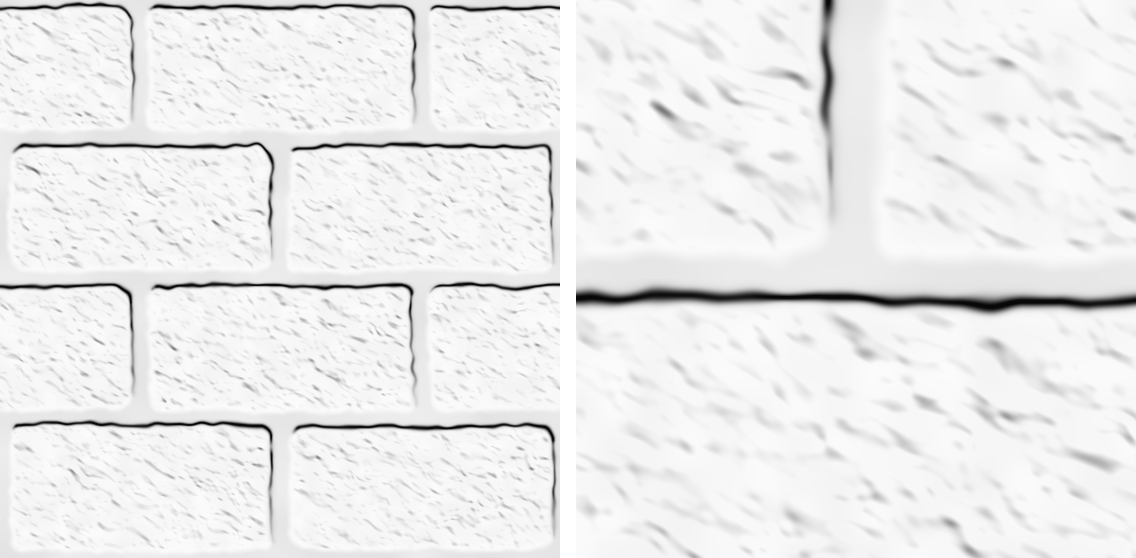
Left: the whole. Right: its middle third, enlarged.
Give the GLSL for this texture map, as a Shadertoy shader.

```glsl
// Whitewashed rough brick wall in running bond: four courses, two bricks wide.
// Each brick is a wobbly rounded box; edges facing the upper right get a dark
// crease, the others melt into the mortar, and dense noise relief pits the faces.

const vec2 SHADE_DIR = vec2(0.5, 0.866);

float hash(vec2 p) {
    return fract(sin(dot(p, vec2(127.1, 311.7))) * 43758.5453);
}

float noise(vec2 p) {
    vec2 i = floor(p), f = fract(p);
    f = f * f * (3.0 - 2.0 * f);
    return mix(mix(hash(i), hash(i + vec2(1, 0)), f.x),
               mix(hash(i + vec2(0, 1)), hash(i + vec2(1, 1)), f.x), f.y);
}

float roundedBox(vec2 p, vec2 halfSize, float radius) {
    vec2 q = abs(p) - halfSize + radius;
    return length(max(q, 0.0)) + min(max(q.x, q.y), 0.0) - radius;
}

// Stone height, stretched along streaks that fall to the right
float stoneHeight(vec2 p) {
    p += 0.010 * (vec2(noise(p * 32.0), noise(p * 32.0 + 50.0)) - 0.5);
    vec2 q = vec2(dot(p, vec2(0.87, -0.5)) * 62.0, dot(p, vec2(0.5, 0.87)) * 108.0);
    return 0.6 * noise(q * 0.5) + 0.6 * noise(q + 5.0) + 0.25 * noise(q * 1.8 + 17.0);
}

void mainImage(out vec4 fragColor, in vec2 fragCoord) {
    vec2 p = fragCoord / iResolution.xy;

    // Running bond: odd courses shift by half a brick, ids wrap across the canvas
    float course = floor(p.y * 4.0);
    float shift = 0.5 * mod(course, 2.0);
    float column = floor(p.x * 2.0 + shift);
    vec2 center = vec2((column + 0.5 - shift) / 2.0, (course + 0.5) / 4.0);
    vec2 id = vec2(mod(column, 2.0), course);

    // Wobbly outline with slightly different size and corners per brick
    vec2 wobble = 0.009 * (vec2(noise(p * 13.0), noise(p * 13.0 + 40.0)) - 0.5)
                + 0.005 * (vec2(noise(p * 50.0), noise(p * 50.0 + 70.0)) - 0.5);
    vec2 local = p - center + wobble;
    vec2 halfSize = vec2(0.237, 0.112) + 0.004 * (vec2(hash(id), hash(id + 5.0)) - 0.5);
    float radius = mix(0.016, 0.036, hash(id + 9.0));
    float d = roundedBox(local, halfSize, radius);

    // How much the nearest edge faces the shaded side
    float facing = (roundedBox(local + 0.004 * SHADE_DIR, halfSize, radius) - d) / 0.004;

    // Brick face: relief drops toward the shaded side turn grey, in patches
    float relief = max(stoneHeight(p) - stoneHeight(p + 0.004 * SHADE_DIR), 0.0);
    float patches = 0.6 + 0.7 * noise(p * 13.0 + 3.0);
    float inside = smoothstep(-0.002, -0.016, d);
    float face = 0.985 - min(1.1 * pow(relief, 1.5) * patches, 0.55) * inside;
    face -= 0.03 * noise(p * 45.0 + 30.0) * inside;

    // Soft mortar, with a gradual rise on the lit edges
    float mortar = 0.91 + 0.04 * (noise(p * 16.0 + 8.0) - 0.5);
    float soft = smoothstep(-0.008, 0.006, d + 0.004 * (noise(p * 75.0) - 0.5));
    float crisp = smoothstep(-0.002, 0.003, d);
    float shade = mix(face, mortar, mix(soft, crisp, smoothstep(0.0, 0.4, facing)));

    // Dark crease: solid along the top, thin, broken and fading down the right
    float side = 1.0 - smoothstep(0.5, 0.8, facing);
    float width = mix(0.0026, 0.0021, side) + 0.0014 * noise(p * 35.0 + 11.0);
    float crease = exp(-pow(abs(d) / width, 2.0));
    float broken = (0.3 + 0.9 * noise(p * 60.0)) * smoothstep(-0.12, 0.03, local.y);
    float topTone = 0.8 + 0.3 * noise(p * 28.0 + 60.0);
    float strength = smoothstep(0.1, 0.65, facing) * mix(topTone, broken, side);
    shade = mix(shade, 0.05, crease * min(strength, 1.0));

    // Faint blurred shadow beside the crease
    shade -= 0.08 * smoothstep(0.1, 0.5, facing) * exp(-pow(d / 0.006, 2.0)) * step(0.05, shade);

    fragColor = vec4(vec3(max(shade, 0.03)), 1.0);
}
```
